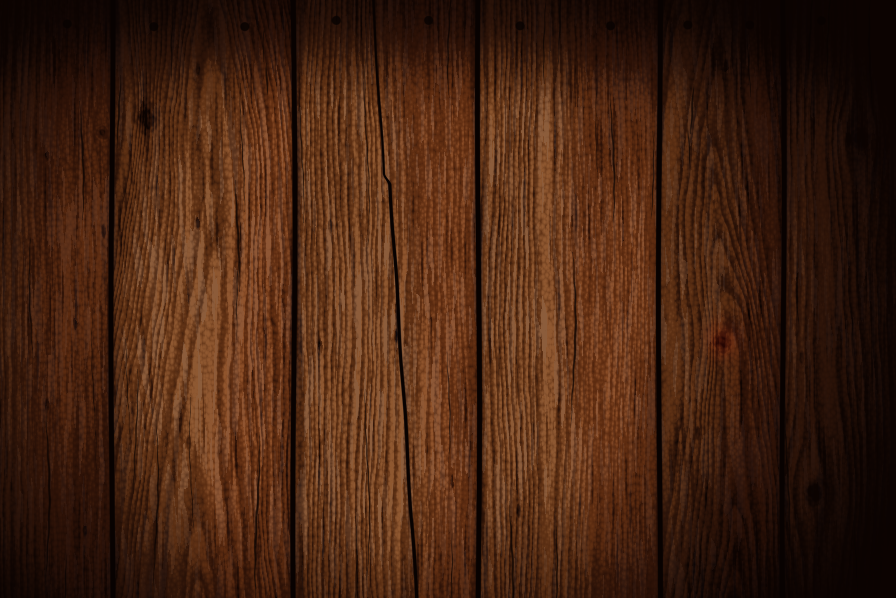
A Shadertoy shader for this texture:

```glsl
// Six weathered brown planks with wavy grain, knots, nails and cracks under a soft vignette.

const float seams[7] = float[7](-0.06, 0.125, 0.328, 0.534, 0.736, 0.874, 1.06);

// Knot centre and radius, in canvas widths
const vec3 knots[5] = vec3[5](
    vec3(0.165, 0.537, 0.017), vec3(0.807, 0.287, 0.011), vec3(0.961, 0.514, 0.012),
    vec3(0.115, 0.520, 0.007), vec3(0.911, 0.120, 0.015));

vec2 hash2(vec2 p) {
    vec3 q = fract(p.xyx * vec3(0.1031, 0.103, 0.0973));
    q += dot(q, q.yzx + 33.33);
    return fract((q.xx + q.yz) * q.zy);
}

// Cellular noise: nearest distance and the random value of that cell
vec2 cells(vec2 p) {
    vec2 nearest = vec2(9.0, 0.0);
    for (int j = -1; j <= 1; j++)
    for (int i = -1; i <= 1; i++) {
        vec2 cell = floor(p) + vec2(i, j);
        vec2 rnd = hash2(cell + 50.0);
        float d = length(cell + rnd - p);
        if (d < nearest.x) nearest = vec2(d, rnd.x);
    }
    return nearest;
}

float sway(vec2 q) {
    return sin(q.x + 1.3 * sin(q.y)) + 0.5 * sin(2.1 * q.x - 1.7 * q.y + 1.0)
         + 0.25 * sin(4.3 * q.x + 3.9 * q.y);
}

// Antialiased cover of a shape from its signed distance
float cover(float d) {
    float px = 0.8 / iResolution.x;
    return 1.0 - smoothstep(-px, px, d);
}

vec3 woodRamp(float t) {
    vec3 c = mix(vec3(0.045, 0.012, 0.005), vec3(0.17, 0.073, 0.03), smoothstep(0.08, 0.38, t));
    c = mix(c, vec3(0.36, 0.185, 0.075), smoothstep(0.34, 0.72, t));
    return mix(c, vec3(0.56, 0.345, 0.19), smoothstep(0.68, 1.05, t));
}

void mainImage(out vec4 fragColor, in vec2 fragCoord) {
    vec2 uv = fragCoord / iResolution.xy;
    vec2 p = fragCoord / iResolution.x;
    float height = iResolution.y / iResolution.x;

    // Plank under this point, and its gaps
    float id = 0.0, left = seams[0], right = seams[1], gap = 0.0, shade = 0.0;
    for (int i = 1; i < 6; i++) {
        float d = p.x - seams[i] - 0.0012 * sin(p.y * 9.0 + float(i) * 2.0);
        if (d > 0.0) { id = float(i); left = seams[i]; right = seams[i + 1]; }
        gap = max(gap, cover(abs(d) - 0.0028));
        shade = max(shade, exp(-abs(d) * 190.0));
    }
    float across = (p.x - left) / (right - left);
    bool arched = mod(id, 3.0) == 1.0;

    // Grain coordinate: drifting lines, nested arches on some planks
    float grain = p.x + 0.0045 * sway(vec2(p.x * 16.0 + id * 7.0, p.y * 6.0 + id * 3.0));
    if (arched) {
        float fromAxis = p.x - mix(left, right, 0.52) + 0.012 * sin(p.y * 8.0 + id);
        float arch = sqrt(fromAxis * fromAxis + 0.0001) + 0.09 * p.y;
        grain = arch + 0.003 * sway(vec2(p.x * 35.0, p.y * 11.0 + id));
    }
    grain += 0.0005 * sway(vec2(p.x * 90.0, p.y * 70.0));

    // Grain flows around knots
    float knotCore = 0.0, knotRing = 0.0, redness = 0.0;
    for (int i = 0; i < 5; i++) {
        vec3 k = knots[i];
        if (k.x < left || k.x > right) continue;
        vec2 d = p - k.xy;
        float q = dot(d * vec2(1.0, 0.55), d * vec2(1.0, 0.55));
        grain -= d.x * 5.0 * k.z * k.z / (q + 5.0 * k.z * k.z);
        float r = length(d * vec2(1.0, 0.85)) / k.z + 0.12 * sway(d * 160.0);
        knotCore = max(knotCore, 1.0 - smoothstep(0.2, 1.1, r));
        knotRing += sin(r * 13.0) * (1.0 - smoothstep(0.7, 1.3, r));
        if (i == 1) redness = exp(-r * r * 0.45);
    }

    // Growth rings: slow rise, sharp dark edge
    float t = fract(grain * 122.0 + 0.9 * sway(vec2(grain * 45.0, id)));
    float ring = smoothstep(0.0, 0.65, t) * (1.0 - smoothstep(0.8, 1.0, t));
    float side = across + 0.12 * sin(p.y * 5.0 + id * 2.0);
    float ringDepth = arched ? 0.27 : mix(0.32, 0.13, smoothstep(0.45, 0.7, side));

    // Fibres, dark hairlines, grit, stains and a few chips
    vec2 fibre = cells(vec2(p.x * 300.0 + grain * 60.0, p.y * 22.0 + id * 9.0));
    vec2 hair = cells(vec2(p.x * 170.0 + grain * 40.0, p.y * 9.0 + id * 5.0));
    vec2 grit = cells(p * vec2(230.0, 190.0));
    vec2 chip = cells(p * vec2(95.0, 32.0));
    float tone = 0.77 + ringDepth * (ring - 0.55) + 0.19 * (fibre.y - 0.5)
               + 0.24 * (0.45 - grit.x) + 0.05 * sway(vec2(p.x * 24.0 + id, p.y * 7.0));
    tone -= 0.22 * smoothstep(0.6, 0.85, hair.y) * (1.0 - smoothstep(0.12, 0.4, hair.x));
    tone -= 0.07 * smoothstep(0.45, 0.75, side) + 0.08 * step(3.5, id);
    tone -= 0.3 * step(0.992, chip.y) * (1.0 - smoothstep(0.15, 0.32, chip.x));
    tone += 0.06 * knotRing - 0.36 * knotCore;

    // Thin drying checks, tapered at both ends
    float dark = 0.0;
    for (int i = 0; i < 44; i++) {
        vec2 h = hash2(vec2(float(i) * 3.7, 11.0));
        float dy = (p.y - h.y * height) / mix(0.015, 0.11, fract(h.x * 17.0));
        float dx = p.x - h.x - 0.0025 * sin(p.y * 24.0 + h.y * 30.0) - 0.0004 * sin(p.y * 190.0);
        float width = mix(0.0003, 0.0012, fract(h.y * 23.0)) * (1.0 - dy * dy);
        if (abs(dy) < 1.0) dark = max(dark, 0.75 * cover(abs(dx) - width));
    }

    // Long slanting split with a kink
    float kink = smoothstep(0.69, 0.71, uv.y);
    float split = p.x - 0.465 + 0.043 * uv.y + 0.006 * kink - 0.0006 * sin(p.y * 40.0);
    dark = max(dark, cover(abs(split) - mix(0.0019, 0.0013, kink)));

    // Two nails near the top of each plank
    for (int i = 0; i < 2; i++) {
        vec2 nail = vec2(mix(left, right, 0.23 + 0.5 * float(i)), height * (0.96 + 0.006 * sin(id * 4.0)));
        dark = max(dark, 0.85 * cover(length(p - nail) - 0.005));
    }

    // Vignette, darker along the top and into the corners
    float light = 1.0 - smoothstep(0.32, 0.98, length((uv - vec2(0.45, 0.5)) * vec2(1.5, 1.15)));
    light *= mix(0.35, 1.0, 1.0 - smoothstep(0.8, 1.0, uv.y));
    tone = tone * mix(0.1, 1.1, light) * (1.0 - 0.45 * shade);

    // Weathered fibres are greyer, the smooth side is redder
    vec3 color = woodRamp(tone);
    color *= mix(vec3(1.0), vec3(1.02, 0.93, 0.86), smoothstep(0.45, 0.75, side));
    color += vec3(-0.01, 0.02, 0.045) * smoothstep(0.5, 0.9, fibre.y) * light;
    color += vec3(0.14, 0.01, 0.0) * redness * light;
    color = mix(color, vec3(0.03, 0.008, 0.004), max(dark, gap));
    fragColor = vec4(color, 1.0);
}
```
